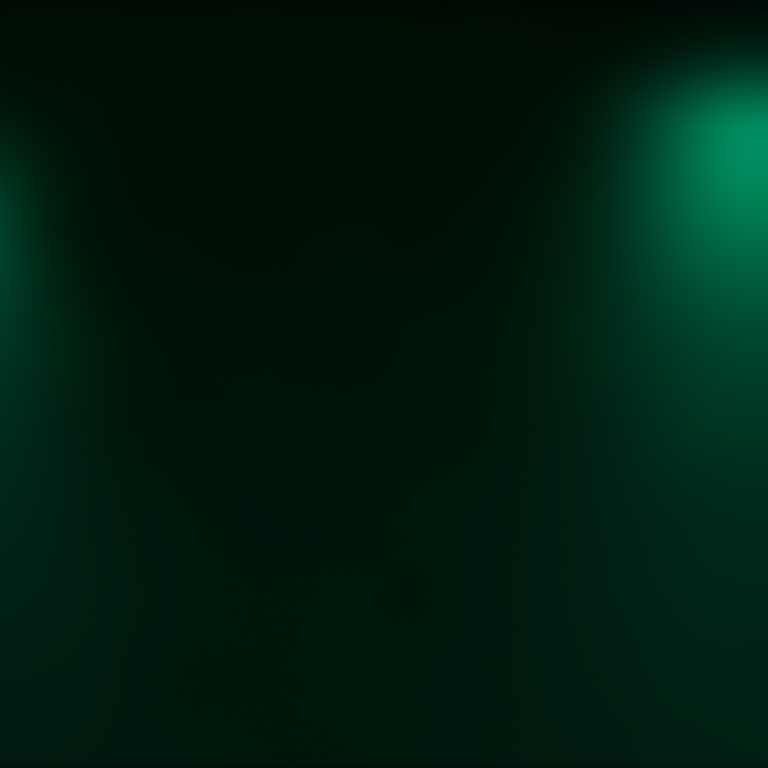
Write a Shadertoy shader that draws this background.

```glsl
// Dark green backdrop with two soft lamp glows falling from its upper sides.

float hash(vec2 p) {
    return fract(sin(dot(p, vec2(41.3, 289.1))) * 4375.5);
}

float valueNoise(vec2 p) {
    vec2 cell = floor(p), f = fract(p);
    f = f * f * (3.0 - 2.0 * f);
    return mix(mix(hash(cell), hash(cell + vec2(1, 0)), f.x),
               mix(hash(cell + vec2(0, 1)), hash(cell + vec2(1, 1)), f.x), f.y);
}

// Glow with a quick fade above its centre and a long, widening tail below.
float lampGlow(vec2 uv, vec2 centre, float width, float rise, float fall) {
    vec2 d = uv - centre;
    float above = max(d.y, 0.0) / rise;
    float below = max(-d.y, 0.0);
    float across = d.x / (width + 0.22 * below);
    float tail = below / fall;
    return exp(-across * across - above * above) / (1.0 + tail * tail);
}

void mainImage(out vec4 fragColor, in vec2 fragCoord) {
    vec2 uv = fragCoord / iResolution.xy;

    // Base: slightly lighter and bluer toward the floor
    vec3 color = mix(vec3(0.0, 0.085, 0.045), vec3(0.0, 0.057, 0.019),
                     smoothstep(0.2, 0.95, uv.y));

    // Faint uneven patches
    color.yz += (valueNoise(uv * 9.0) - 0.5) * vec2(0.010, 0.006);

    // Shade in the upper right corner and along the top edge
    color *= 1.0 - 0.3 * smoothstep(0.4, 0.9, uv.x) * smoothstep(0.7, 1.0, uv.y);
    color *= 1.0 - 0.3 * smoothstep(0.97, 1.0, uv.y);

    // Lamps: bright on the right, mostly hidden on the left
    float light = 0.50 * lampGlow(uv, vec2(0.985, 0.82), 0.15, 0.09, 0.22)
                + 0.22 * lampGlow(uv, vec2(-0.04, 0.71), 0.09, 0.12, 0.25);
    color += light * vec3(0.0, 1.0, 0.72);

    // Thin dark bottom edge
    color *= mix(0.8, 1.0, smoothstep(0.0, 0.012, uv.y));

    // Fine dither against banding
    color.yz += (hash(floor(uv * 512.0)) - 0.5) / 255.0;

    fragColor = vec4(clamp(color, 0.0, 1.0), 1.0);
}
```
